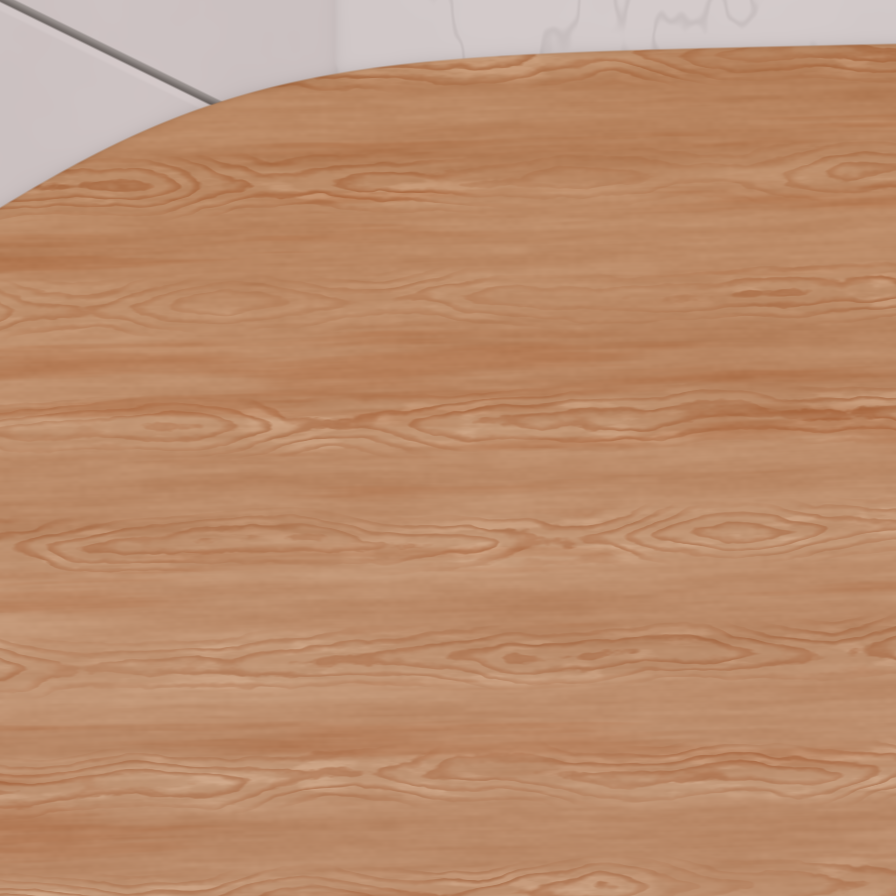
This texture is drawn by a Shadertoy shader. Its source:

```glsl
float hash(vec2 p) {
    vec3 q = fract(p.xyx * vec3(0.1031, 0.1030, 0.0973));
    q += dot(q, q.yzx + 33.33);
    return fract((q.x + q.y) * q.z);
}

float noise(vec2 p) {
    vec2 i = floor(p), f = fract(p);
    f = f * f * (3.0 - 2.0 * f);
    return mix(mix(hash(i), hash(i + vec2(1, 0)), f.x),
               mix(hash(i + vec2(0, 1)), hash(i + vec2(1, 1)), f.x), f.y);
}

float fbm(vec2 p) {
    float sum = 0.0, amp = 0.5;
    for (int i = 0; i < 4; i++) {
        sum += amp * noise(p);
        p = p * 2.03 + 17.3;
        amp *= 0.5;
    }
    return sum / 0.9375;
}

// Height of the rounded board edge
float boardEdge(float x) {
    return 0.93 + 0.021 * x - 0.162 * exp(-3.6 * x - 5.2 * x * x);
}

vec3 wood(vec2 uv) {
    // Grain rises slightly to the right and wavers
    vec2 p = uv;
    p.y -= 0.022 * (uv.x - 0.5);
    p.y += 0.009 * (fbm(vec2(uv.x * 4.0, uv.y * 9.0) + 40.0) - 0.5);

    // Straight grain: broad bands, streaks and fine fibres
    float bands = fbm(vec2(p.x * 1.3, p.y * 22.0) + 3.0) - 0.5;
    float streaks = fbm(vec2(p.x * 3.5, p.y * 75.0) + 61.0) - 0.5;
    float fibres = noise(vec2(p.x * 28.0, p.y * 230.0) + 90.0) - 0.5;
    float pores = noise(uv * vec2(130.0, 240.0)) - 0.5;

    // Rows of nested cathedral figures
    float row = floor(p.y / 0.133 + 0.5);
    float v = p.y / 0.133 - row;
    vec2 seed = vec2(row * 23.7, row * 11.3);
    v += 0.09 * (noise(vec2(p.x * 9.0, 5.0) + seed) - 0.5);
    float phase = 11.0 * sqrt(v * v + 0.0015)
        + 4.5 * noise(vec2(p.x * 6.0, v * 1.5) + seed)
        + 1.1 * fbm(vec2(p.x * 22.0, v * 7.0) + seed);
    float ring = fract(phase);
    float line = smoothstep(0.35, 0.82, ring) * (1.0 - smoothstep(0.82, 1.0, ring));
    float zone = 1.0 - smoothstep(0.10, 0.30, abs(v));
    zone *= 0.35 + 0.65 * smoothstep(0.25, 0.6, noise(vec2(p.x * 5.0, 2.0) + seed));
    float flecks = smoothstep(0.5, 0.75, fbm(vec2(p.x * 17.0, p.y * 75.0) + 25.0));

    vec3 col = mix(vec3(0.725, 0.525, 0.380), vec3(0.735, 0.550, 0.420),
                   smoothstep(0.95, 0.1, uv.y));
    col += vec3(0.07, 0.10, 0.11) * bands;
    col += vec3(0.06, 0.09, 0.10) * streaks;
    col += vec3(0.020, 0.026, 0.028) * fibres + 0.014 * pores;
    col -= vec3(0.045, 0.085, 0.095) * zone * (line - 0.3);
    col += vec3(0.045, 0.055, 0.060) * zone * flecks * (1.0 - line);

    // Scattered orange streaks beside the figures
    float dark = smoothstep(0.56, 0.78, fbm(vec2(p.x * 2.2, p.y * 42.0) + 130.0));
    return col - vec3(0.025, 0.055, 0.065) * dark;
}

vec3 wall(vec2 uv) {
    // Two pale panels meeting at a soft seam
    float right = smoothstep(0.372, 0.377, uv.x);
    vec3 col = mix(vec3(0.80, 0.76, 0.76), vec3(0.825, 0.79, 0.79), right);
    col += 0.02 * (fbm(uv * 7.0) - 0.5);
    col -= 0.03 * exp(-abs(uv.x - 0.376) * 160.0);

    // Faint marbling on the right
    float vein = abs(fbm(uv * vec2(9.0, 6.0) + 8.0) - 0.5);
    col -= 0.045 * right * (1.0 - smoothstep(0.0, 0.03, vein));

    // Dark slanted strip with a pale lower lip
    float d = (uv.y - 1.003 + 0.49 * uv.x) * 0.898;
    float strip = 1.0 - smoothstep(0.003, 0.006, abs(d));
    col += 0.025 * (1.0 - smoothstep(0.002, 0.006, abs(d + 0.009)));
    vec3 stripColor = mix(vec3(0.43, 0.40, 0.39), vec3(0.60, 0.57, 0.56),
                          smoothstep(-0.004, 0.004, d));
    return mix(col, stripColor, strip * (1.0 - right));
}

void mainImage(out vec4 fragColor, in vec2 fragCoord) {
    vec2 uv = fragCoord / iResolution.xy;
    float slope = (boardEdge(uv.x + 0.005) - boardEdge(uv.x - 0.005)) / 0.01;
    float d = (uv.y - boardEdge(uv.x)) / sqrt(1.0 + slope * slope);

    // Soft contact shade on the wall, thin dark rim on the board
    vec3 back = wall(uv) - 0.05 * exp(-max(d, 0.0) * 160.0);
    vec3 board = wood(uv) - 0.05 * exp(-max(-d, 0.0) * 350.0);
    vec3 col = mix(board, back, smoothstep(-0.0015, 0.0015, d));
    fragColor = vec4(col, 1.0);
}
```
